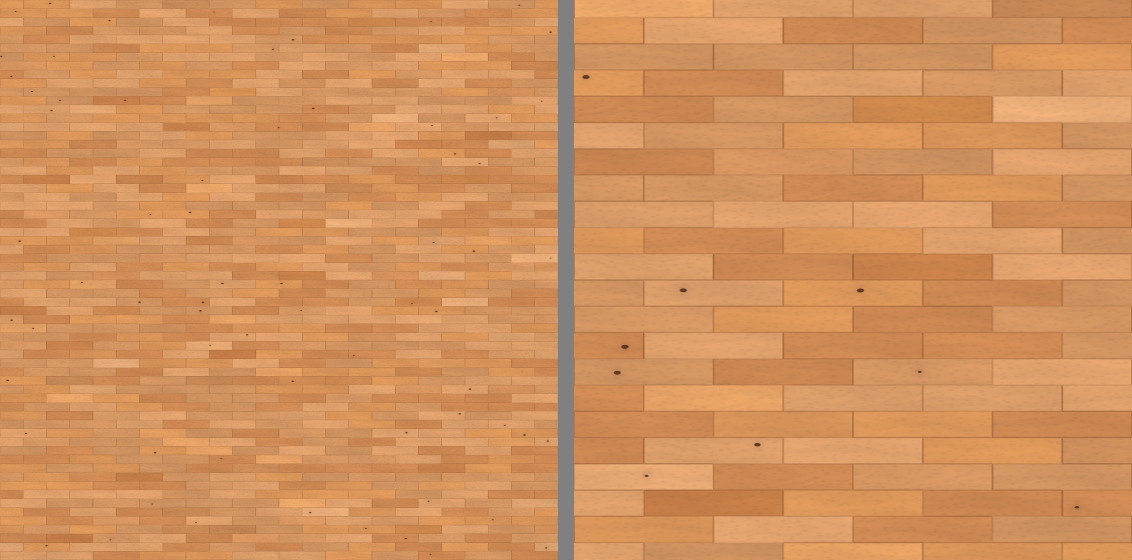
Left, the full canvas; right, a detail of the centre.
This texture is drawn by a Shadertoy shader. Its source:

```glsl
const vec2 PLANKS = vec2(12.0, 64.0);
const vec2 SEAM_HALF_WIDTH = vec2(0.00055, 0.00045);
const vec3 ROSE_TAN = vec3(0.82, 0.58, 0.38);
const vec3 PALE_HONEY = vec3(0.87, 0.625, 0.42);
const vec3 RUSSET = vec3(0.805, 0.535, 0.325);
const vec3 AMBER = vec3(0.855, 0.585, 0.35);
const vec3 SEAM_BROWN = vec3(0.50, 0.29, 0.15);
const vec3 KNOT_BROWN = vec3(0.24, 0.12, 0.06);

float hash(vec2 p) {
    vec3 q = fract(vec3(p.xyx) * 0.1031);
    q += dot(q, q.yzx + 33.33);
    return fract((q.x + q.y) * q.z);
}

vec2 hash2(vec2 p) {
    return vec2(hash(p + 17.3), hash(p + 61.7));
}

// Distance to the nearest scattered point
float cellular(vec2 p) {
    vec2 cell = floor(p);
    float nearest = 2.0;
    for (int y = -1; y <= 1; y++) {
        for (int x = -1; x <= 1; x++) {
            vec2 c = cell + vec2(x, y);
            nearest = min(nearest, length(c + hash2(c) - p));
        }
    }
    return nearest;
}

// Share of a pixel covered by a line, per axis
vec2 lineCoverage(vec2 d, vec2 halfWidth, vec2 pixel) {
    vec2 overlap = min(d + 0.5 * pixel, halfWidth) - max(d - 0.5 * pixel, -halfWidth);
    return clamp(overlap / pixel, 0.0, 1.0);
}

// Base colour of one plank, with a few unusually pale or dark ones
vec3 plankColor(vec2 id) {
    float pick = hash(id + 3.1);
    vec3 color = pick < 0.30 ? ROSE_TAN : pick < 0.54 ? PALE_HONEY : pick < 0.77 ? RUSSET : AMBER;
    float shade = hash(id + 9.7) - 0.5;
    float rare = hash(id + 27.9);
    float extreme = 0.06 * smoothstep(0.90, 1.0, rare) - 0.05 * smoothstep(0.08, 0.0, rare);
    return color * (1.0 + 0.05 * shade) + extreme * vec3(0.85, 1.0, 1.0);
}

// Wavy fibres, with arched growth rings on some planks
float woodGrain(vec2 p, float seed, float figure) {
    float phase = seed * 40.0;
    float y = p.y + 0.10 * sin(p.x * 1.3 + phase) + 0.04 * sin(p.x * 3.7 - phase);
    float fibres = 0.5 * sin(y * 7.0 + phase) + 0.3 * sin(y * 15.0 + p.x * 0.6 + phase * 1.7)
                 + 0.2 * sin(y * 24.0 - p.x * 0.9 + phase * 2.3);
    float bow = y - 0.3 - 0.4 * fract(seed * 7.0);
    float rings = sin(p.x * 4.0 + bow * bow * 45.0 + phase);
    return mix(fibres, 0.6 * rings + 0.4 * fibres, figure);
}

// Small soft-edged dark ellipse
float knotMask(vec2 offset, vec2 radius, float pixel) {
    float d = (length(offset / radius) - 1.0) * radius.y;
    return 1.0 - smoothstep(-0.5 * pixel, 0.5 * pixel, d);
}

void mainImage(out vec4 fragColor, in vec2 fragCoord) {
    vec2 uv = fragCoord / iResolution.xy;
    vec2 pixel = 1.0 / iResolution.xy;

    // Half-plank running bond
    vec2 grid = uv * PLANKS;
    float row = floor(grid.y);
    grid.x += 0.5 * mod(row, 2.0);
    vec2 id = vec2(mod(floor(grid.x), PLANKS.x), row);
    vec2 local = fract(grid);
    vec2 p = local * vec2(PLANKS.y / PLANKS.x, 1.0);
    float seed = hash(id + 41.3);

    // Timber tone, grain and short pores
    vec3 color = plankColor(id);
    float figure = 0.7 * step(0.68, hash(id + 52.6));
    color *= 1.0 + 0.022 * woodGrain(p, seed, figure);
    color *= 1.0 + 0.015 * sin(p.x * 0.9 + p.y * 1.5 + seed * 25.0);
    float pores = cellular(p * vec2(2.2, 6.0) + id * 13.0);
    color *= 1.0 - 0.035 * smoothstep(0.35, 0.05, pores);

    // Sparse knots with a faint halo
    vec2 knotCenter = mix(vec2(0.1, 0.25), vec2(0.9, 0.75), hash2(id + 5.0));
    vec2 knotOffset = (local - knotCenter) / PLANKS;
    float knotSize = mix(0.5, 1.0, hash(id + 73.0));
    float hasKnot = step(0.90, hash(id + 88.2));
    float halo = exp(-dot(knotOffset, knotOffset) / 0.000012);
    float knot = knotMask(knotOffset, knotSize * vec2(0.0022, 0.0012), pixel.y);
    color *= 1.0 - 0.07 * hasKnot * halo;
    color = mix(color, KNOT_BROWN, 0.75 * hasKnot * knot);

    // Fine joints of uneven darkness
    vec2 edge = round(grid);
    vec2 seam = lineCoverage((grid - edge) / PLANKS, SEAM_HALF_WIDTH, pixel);
    float endJoint = seam.x * mix(0.25, 0.5, hash(vec2(mod(edge.x, PLANKS.x), row) + 7.7));
    float sideJoint = seam.y * mix(0.12, 0.38, hash(vec2(floor(uv.x * PLANKS.x * 2.0), edge.y)));
    color = mix(color, SEAM_BROWN, max(endJoint, sideJoint));

    fragColor = vec4(clamp(color, 0.0, 1.0), 1.0);
}
```
